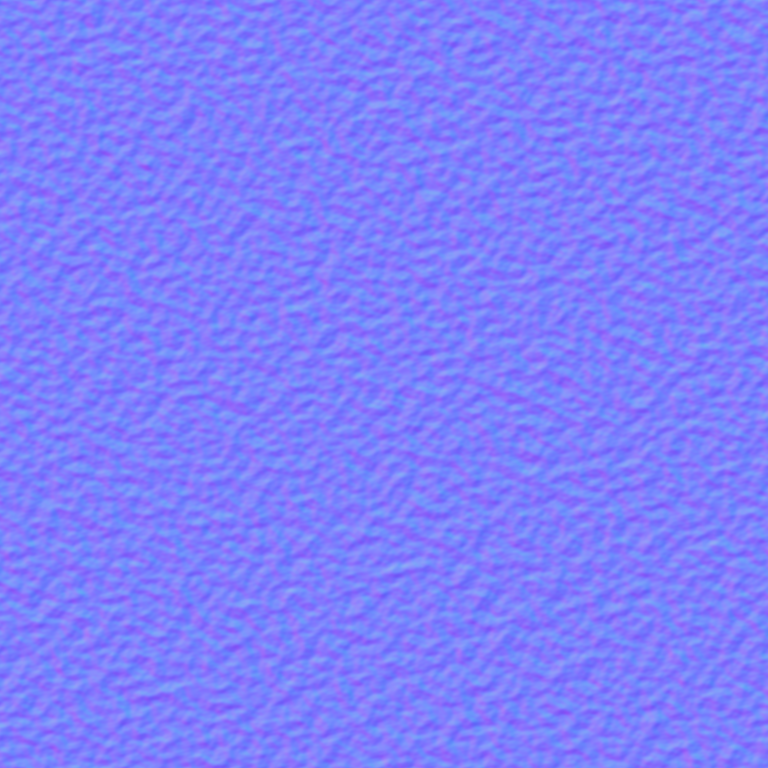
Give the GLSL for this texture map, as a Shadertoy shader.

```glsl
// Random unit vector for a lattice corner
vec2 cornerGradient(vec2 cell) {
    uvec2 q = uvec2(ivec2(cell) + 4096);
    uint h = q.x * 73856093u ^ q.y * 19349663u;
    h = (h ^ (h >> 15)) * 2246822519u;
    h = (h ^ (h >> 13)) * 3266489917u;
    h ^= h >> 16;
    float angle = 6.2832 * float(h & 65535u) / 65536.0;
    return vec2(cos(angle), sin(angle));
}

float cornerRamp(vec2 cell, vec2 local, vec2 corner) {
    return dot(cornerGradient(cell + corner), local - corner);
}

// Gradient noise with a quintic fade, so its slope stays smooth
float gradientNoise(vec2 p) {
    vec2 cell = floor(p), f = fract(p);
    vec2 fade = f * f * f * (f * (f * 6.0 - 15.0) + 10.0);
    float low = mix(cornerRamp(cell, f, vec2(0, 0)), cornerRamp(cell, f, vec2(1, 0)), fade.x);
    float high = mix(cornerRamp(cell, f, vec2(0, 1)), cornerRamp(cell, f, vec2(1, 1)), fade.x);
    return mix(low, high, fade.y);
}

mat2 rotation(float angle) {
    float c = cos(angle), s = sin(angle);
    return mat2(c, s, -s, c);
}

// Fine bumps, slightly wider than tall, over soft undulation
float surfaceHeight(vec2 uv) {
    vec2 p = uv * vec2(54.0, 68.0);
    float bumps = gradientNoise(rotation(0.5) * p);
    float grain = gradientNoise(rotation(1.3) * p * 1.9 + 37.0);
    float swell = gradientNoise(rotation(2.2) * p * 0.53 + 91.0);
    return bumps + 0.24 * grain + 0.55 * swell;
}

void mainImage(out vec4 fragColor, in vec2 fragCoord) {
    vec2 uv = fragCoord / iResolution.y;

    // Central differences give the slope
    vec2 stepSize = vec2(0.0012, 0.0);
    vec2 slope = vec2(
        surfaceHeight(uv + stepSize.xy) - surfaceHeight(uv - stepSize.xy),
        surfaceHeight(uv + stepSize.yx) - surfaceHeight(uv - stepSize.yx)
    ) / (2.0 * stepSize.x);

    // Tangent-space normal with the green axis pointing down
    vec3 normal = normalize(vec3(slope * vec2(0.0022, -0.0023), 1.0));
    fragColor = vec4(normal * 0.5 + vec3(0.497, 0.498, 0.494), 1.0);
}
```
